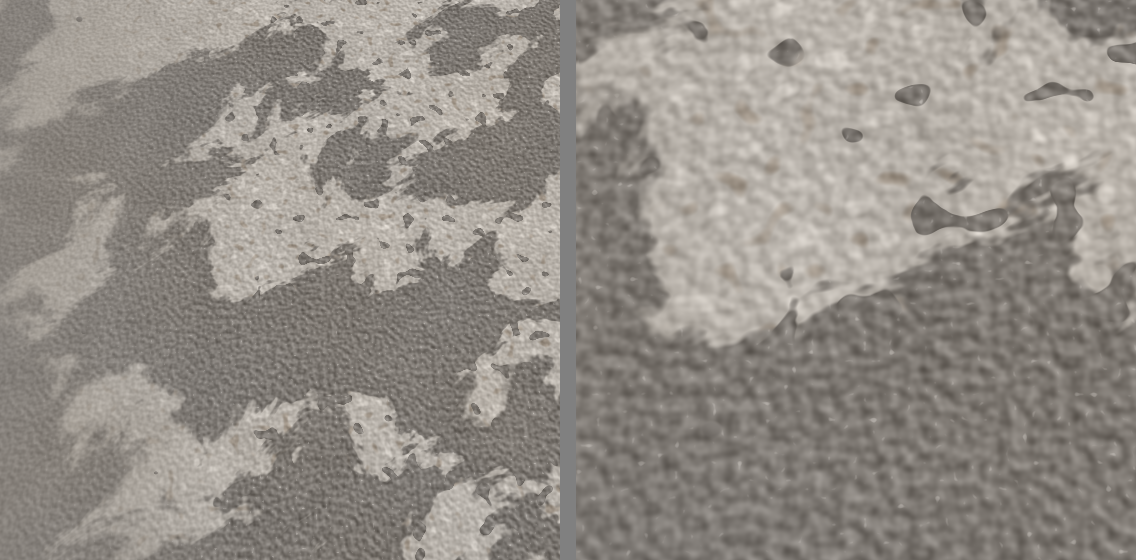
Left: the whole. Right: its middle third, enlarged.
Write a Shadertoy shader that draws this texture.

```glsl
// Worn asphalt seen at a slant, with pale ragged patches of exposed concrete.
// Warped gradient noise in ground space cuts the patches; finer noise adds
// grain, pits and flakes. Contrast and sharpness fade toward the left side.

#define PATCH_SCALE 4.3
#define PATCH_BIAS -0.055
#define PATCH_LEAN 0.55
#define EDGE_SHARP 0.045
#define EDGE_SOFT 0.17
#define GRAIN_SCALE 135.0
#define ASPHALT_GRAIN 0.135
#define CONCRETE_GRAIN 0.105
#define PIT_DEPTH 0.55
#define ASPHALT vec3(0.492, 0.472, 0.450)
#define CONCRETE vec3(0.715, 0.692, 0.662)

float hash(vec2 p) {
    vec3 q = fract(vec3(p.xyx) * 0.1031);
    q += dot(q, q.yzx + 33.33);
    return fract((q.x + q.y) * q.z);
}

// Unit gradient at a lattice point, dotted with the offset to it
float corner(vec2 cell, vec2 offset) {
    float angle = 6.2832 * hash(cell);
    return dot(vec2(cos(angle), sin(angle)), offset);
}

// Gradient noise, roughly -0.7 to 0.7
float noise(vec2 p) {
    vec2 i = floor(p), f = fract(p);
    vec2 w = f * f * f * (f * (f * 6.0 - 15.0) + 10.0);
    vec2 e = vec2(1.0, 0.0);
    float low = mix(corner(i, f), corner(i + e.xy, f - e.xy), w.x);
    float high = mix(corner(i + e.yx, f - e.yx), corner(i + e.xx, f - e.xx), w.x);
    return mix(low, high, w.y);
}

float fbm(vec2 p) {
    float sum = 0.0, amplitude = 1.0;
    for (int i = 0; i < 6; i++) {
        sum += amplitude * noise(p);
        p = mat2(0.8, 0.6, -0.6, 0.8) * p * 2.03 + 17.3;
        amplitude *= 0.58;
    }
    return sum;
}

// Canvas position to foreshortened ground position
vec2 toGround(vec2 uv) {
    float depth = 1.0 / (1.4 - 0.45 * uv.y);
    return vec2((uv.x - 0.5) * depth, 2.8 * depth) + 7.0;
}

// Positive inside the pale patches
float patchField(vec2 uv, vec2 ground) {
    float c = cos(PATCH_LEAN), s = sin(PATCH_LEAN);
    vec2 p = mat2(c, -s, s, c) * ground * vec2(1.0, 1.05);
    p *= vec2(0.78, 1.2) * PATCH_SCALE;
    p += 0.25 * vec2(noise(p * 1.7 + 40.0), noise(p * 1.7 + 80.0));
    vec2 fromBare = uv - vec2(0.42, 0.36);
    float bias = PATCH_BIAS + 0.26 * (uv.y - 0.5) + 0.22 * (uv.x - 0.5);
    bias -= 0.13 * exp(-8.0 * dot(fromBare, fromBare));
    float pits = smoothstep(0.24, 0.5, noise(ground * 42.0));
    return fbm(p) + bias - PIT_DEPTH * pits * smoothstep(0.1, 0.7, uv.x);
}

// Sparse loose stones: x is coverage, y is the lit side
vec2 stones(vec2 uv) {
    vec2 cell = floor(uv * 9.0);
    vec2 center = 0.25 + 0.5 * vec2(hash(cell + 5.0), hash(cell + 9.0));
    vec2 d = fract(uv * 9.0) - center;
    float radius = 0.035 + 0.03 * hash(cell + 13.0);
    float mask = smoothstep(radius, radius * 0.6, length(d * vec2(1.0, 1.2)));
    return vec2(mask * step(0.9, hash(cell + 21.0)), dot(d, vec2(0.4, 0.9)) / radius);
}

void mainImage(out vec4 fragColor, in vec2 fragCoord) {
    vec2 uv = fragCoord / iResolution.y;
    vec2 ground = toGround(uv);
    float clarity = smoothstep(-0.05, 0.55, uv.x + 0.12 * noise(uv * 3.0));

    // Patch mask with a softer edge on the hazy side
    float field = patchField(uv, ground);
    float edge = mix(EDGE_SOFT, EDGE_SHARP, clarity);
    float pale = smoothstep(-edge, edge, field);

    // Grain, lit by a slope so that it reads as relief
    vec2 g = ground * GRAIN_SCALE;
    float coarse = noise(g);
    float relief = coarse - noise(g + vec2(0.25, 0.35));
    float fine = noise(g * 1.7 + 31.0);
    float grain = (0.6 * coarse + 0.9 * relief + 0.6 * fine) * mix(0.4, 1.0, clarity);
    float mottle = noise(ground * 14.0) + 0.7 * noise(ground * 33.0);

    // Bare asphalt with a few bright chips
    vec3 asphalt = ASPHALT + 0.035 * (1.0 - clarity);
    asphalt += ASPHALT_GRAIN * grain + 0.025 * mottle;
    asphalt += 0.12 * clarity * smoothstep(0.38, 0.6, fine);

    // Pale concrete with flakes and brownish aggregate
    vec3 concrete = CONCRETE - 0.075 * (1.0 - clarity);
    concrete += CONCRETE_GRAIN * grain + 0.045 * mottle * mix(0.5, 1.0, clarity);
    float flakes = noise(ground * 58.0 + 11.0);
    concrete += 0.08 * clarity * smoothstep(0.2, 0.45, flakes);
    concrete -= vec3(0.10, 0.12, 0.14) * clarity * smoothstep(0.25, 0.5, -flakes);

    // Compose, with a thin dark rim where the coating ends
    vec3 color = mix(asphalt, concrete, pale);
    color -= 0.025 * clarity * smoothstep(0.12, 0.0, abs(field + 0.06));
    vec2 stone = stones(uv);
    color = mix(color, vec3(0.47, 0.45, 0.43) + 0.09 * stone.y, 0.8 * stone.x);
    color += vec3(0.006, 0.0, -0.008) * noise(uv * 4.0 + 3.0);
    fragColor = vec4(clamp(color, 0.0, 1.0), 1.0);
}
```
